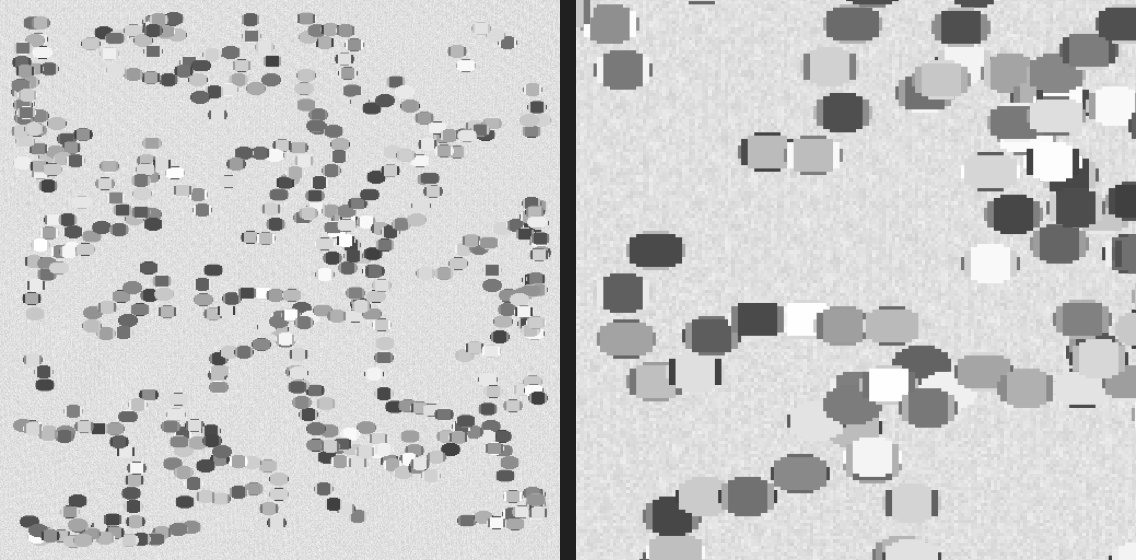
Left, the full canvas; right, a detail of the centre.
Reproduce this pattern procedurally as a Shadertoy shader.

```glsl
const float GRID = 512.0;      // fine units across the canvas
const int CHAINS = 78;
const int MAX_LINKS = 10;
const float MARGIN = 0.033;
const float MAX_STEP = 0.034;
const float TAU = 6.28318;

float hash(vec2 p) {
    return fract(sin(dot(p, vec2(127.1, 311.7))) * 43758.5453);
}

// Fine paper speckle with a bell-shaped spread
float speckle(vec2 cell, float mean, float spread) {
    return mean + spread * (hash(cell) + hash(cell + 71.3) - 1.0);
}

// Coverage of a centred box with an edge one pixel wide
float box(vec2 q, vec2 halfSize, float pixel) {
    vec2 inside = clamp((halfSize - abs(q)) / pixel + 0.5, 0.0, 1.0);
    return inside.x * inside.y;
}

// Random grey between dark and white
float tone(vec2 id, float salt) {
    return mix(0.25, 1.0, hash(id + salt));
}

// Use the body tone for some of the rims, a fresh grey for the others
float rimTone(vec2 id, float salt, float body, float sameShare) {
    return hash(id + salt + 0.37) < sameShare ? body : tone(id, salt);
}

// Stepped grain: side ticks, brackets, caps and body, from back to front
float drawGrain(float shade, vec2 q, vec2 id, float pixel) {
    float body = tone(id, 3.1);
    float ticks = rimTone(id, 5.7, body, 0.1);
    float brackets = rimTone(id, 9.2, body, 0.35);
    float caps = rimTone(id, 13.9, body, 0.5);
    shade = mix(shade, ticks, box(q, vec2(9.0, 2.0), pixel));
    shade = mix(shade, brackets, box(q, vec2(8.0, 4.0), pixel));
    shade = mix(shade, caps, box(q, vec2(4.0, 6.0), pixel));
    return mix(shade, body, box(q, vec2(6.0, 5.0), pixel));
}

// Fold a point back inside the margin
vec2 foldInside(vec2 p, float margin) {
    p = margin + abs(p - margin);
    return 1.0 - margin - abs(1.0 - margin - p);
}

// Evenly spread, jittered start of a chain
vec2 chainStart(float index) {
    vec2 jitter = vec2(hash(vec2(index, 1.5)), hash(vec2(index, 2.5))) - 0.5;
    vec2 spread = fract(index * vec2(0.7549, 0.5698) + 0.5);
    return foldInside(spread + 0.12 * jitter, MARGIN);
}

// Wandering row of grains
float drawChain(float shade, vec2 uv, float index, float pixel) {
    vec2 p = chainStart(index);
    int links = 1 + int(hash(vec2(index, 4.5)) * float(MAX_LINKS));
    if (distance(uv, p) > float(links) * MAX_STEP + 0.02) return shade;

    float heading = TAU * hash(vec2(index, 6.5));
    for (int k = 0; k < MAX_LINKS; k++) {
        if (k >= links) break;
        vec2 id = vec2(index, float(k) + 20.0);
        vec2 q = uv * GRID - floor(p * GRID + 0.5);
        if (max(abs(q.x), abs(q.y)) < 12.0) {
            shade = drawGrain(shade, q, id, pixel);
        }
        heading += 2.4 * (hash(id + 40.3) - 0.5);
        float stride = mix(0.022, MAX_STEP, hash(id + 50.9));
        p = foldInside(p + stride * vec2(cos(heading), sin(heading)), MARGIN);
    }
    return shade;
}

void mainImage(out vec4 fragColor, in vec2 fragCoord) {
    vec2 uv = fragCoord / iResolution.xy;
    float pixel = GRID / iResolution.y;

    float shade = speckle(floor(uv * GRID), 0.877, 0.06);
    for (int i = 0; i < CHAINS; i++) {
        shade = drawChain(shade, uv, float(i), pixel);
    }
    fragColor = vec4(vec3(shade), 1.0);
}
```
